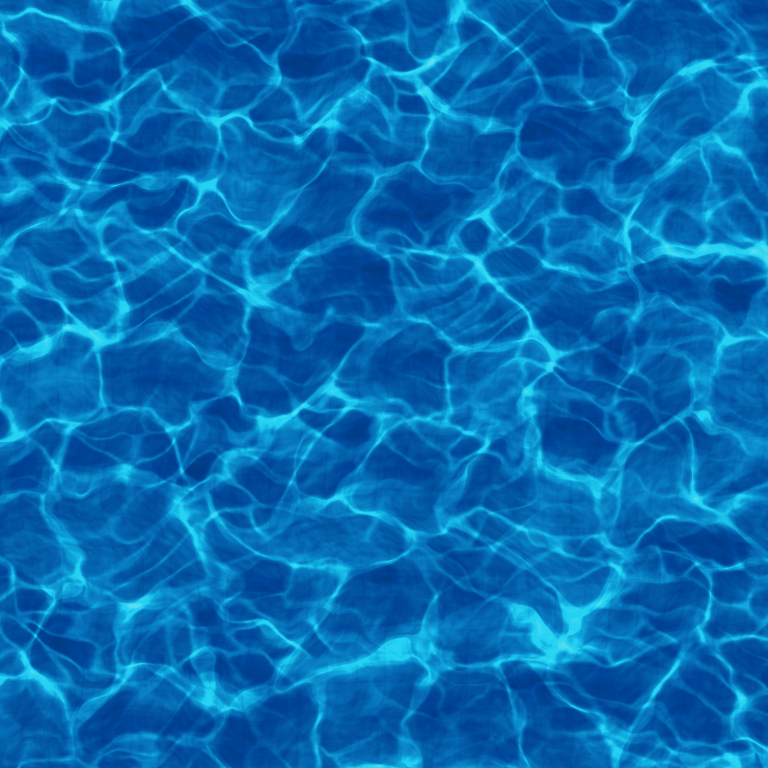
Give the GLSL for this texture, as a WebGL 2 fragment shader.

```glsl
#version 300 es
precision highp float;
// Sunlit pool water: bright caustic filaments over a deep blue tiled floor.
// Cellular webs, each drawn under two slightly different warps, give twin
// light lines with lit folds between them; layered sines shade the water.

#define WEB_SCALE vec2(7.4, 9.2)
#define CHOP_SCALE vec2(13.0, 24.0)
#define LINE_WIDTH 0.029
#define CHOP_WIDTH 0.062
#define FOLD_SHIFT 0.017
#define JITTER 0.92
#define DEPTH_LEVEL 0.70
#define DEPTH_CONTRAST 1.15
#define LINE_GAIN 1.9
#define CHOP_GAIN 1.7
#define FOLD_GAIN 1.8
#define TILES 28.0

uniform vec2 u_resolution;
out vec4 fragColor;

const vec3 WATER[6] = vec3[6](
  vec3(0.00, 0.27, 0.60), vec3(0.01, 0.34, 0.63), vec3(0.02, 0.43, 0.72),
  vec3(0.04, 0.53, 0.78), vec3(0.06, 0.66, 0.87), vec3(0.14, 0.82, 0.95));

vec2 hash2(vec2 c) {
  vec3 q = fract(c.xyx * vec3(0.1031, 0.1030, 0.0973));
  q += dot(q, q.yzx + 33.33);
  return fract((q.xx + q.yz) * q.zy);
}

// Layered bent sines, roughly -1 to 1
float ripple(vec2 p) {
  float sum = 0.0, amp = 0.5;
  for (int i = 0; i < 4; i++) {
    p = mat2(0.8, 0.6, -0.6, 0.8) * p * 1.7 + 1.3;
    sum += amp * sin(p.x + 1.5 * sin(p.y));
    amp *= 0.7;
  }
  return sum;
}

// Bends the plane the way a wavy surface refracts it
vec2 refractPlane(vec2 p, float phase) {
  float freq = 19.0, amp = 0.026;
  for (int i = 0; i < 5; i++) {
    p += amp * sin(freq * p.yx * vec2(1.0, 0.8) + vec2(phase, phase + 2.1));
    freq *= 1.9;
    amp *= 0.42;
    phase = phase * 1.7 + 1.0;
  }
  return p;
}

vec2 toSite(vec2 cell, vec2 p) {
  return cell + 0.5 + JITTER * (hash2(cell) - 0.5) - p;
}

// Cellular web with rounded corners: x = distance to edge, y = cell tint
vec2 web(vec2 p, float rounding) {
  vec2 base = floor(p), owner = base, nearest = vec2(9.0);
  for (int k = 0; k < 9; k++) {
    vec2 cell = base + vec2(k % 3 - 1, k / 3 - 1);
    vec2 r = toSite(cell, p);
    if (dot(r, r) < dot(nearest, nearest)) { nearest = r; owner = cell; }
  }
  float sum = 1e-6;
  for (int k = 0; k < 9; k++) {
    vec2 cell = base + vec2(k % 3 - 1, k / 3 - 1);
    if (cell == owner) continue;
    vec2 r = toSite(cell, p);
    sum += exp(-dot(0.5 * (r + nearest), normalize(r - nearest)) / rounding);
  }
  return vec2(max(-rounding * log(sum), 0.0), hash2(owner + 71.0).x);
}

float filament(float d, float width) {
  return exp(-d * d / (width * width));
}

// Lit where twin webs disagree about the cell, fading in from their edges
float foldLight(vec2 a, vec2 b, float soft) {
  return step(1e-4, abs(a.y - b.y)) * smoothstep(0.0, soft, min(a.x, b.x));
}

void main() {
  vec2 p = gl_FragCoord.xy / u_resolution.y;
  vec2 bent = refractPlane(p, 0.7);
  vec2 shift = FOLD_SHIFT * vec2(ripple(p * 9.0 + 3.0), ripple(p * 9.0 + 17.0));
  vec2 twin = bent + shift * 1.6 + 0.003 * sin(p.yx * 70.0);
  vec2 choppy = refractPlane(p + 0.6 * shift, 3.9);

  // Twin broad webs and twin finer, flatter ones
  vec2 webA = web(bent * WEB_SCALE + 20.0, 0.045);
  vec2 webB = web(twin * WEB_SCALE + 20.0, 0.045);
  vec2 chopA = web(choppy * CHOP_SCALE + 50.0, 0.06);
  vec2 chopB = web((choppy + 0.9 * shift.yx) * CHOP_SCALE + 50.0, 0.06);

  // Depth shading and facets
  float level = DEPTH_LEVEL + DEPTH_CONTRAST * ripple(p * vec2(9.0, 15.0) + 5.0);
  level += 0.5 * exp(-webA.x / 0.10);
  level += 0.9 * (webA.y - 0.5) * smoothstep(0.0, 0.06, webA.x);
  level += 1.2 * (chopA.y - 0.5) * smoothstep(0.0, 0.10, chopA.x);

  // Fine streaks and floor tiles
  level += 0.40 * ripple(bent * vec2(50.0, 110.0));
  level += 0.28 * ripple(bent * vec2(120.0, 32.0) + 9.0);
  vec2 tile = abs(fract((p + 0.3 * (bent - p)) * TILES) - 0.5);
  level -= 0.25 * smoothstep(0.42, 0.5, max(tile.x, tile.y));

  // Light lines of uneven strength
  float strength = 0.75 + 0.5 * ripple(p * 14.0 + 31.0);
  level += LINE_GAIN * (filament(webA.x, LINE_WIDTH) * strength
                      + filament(webB.x, LINE_WIDTH) * (1.5 - strength));
  float chopMask = mix(0.3, 1.0, smoothstep(-0.5, 0.5, ripple(p * vec2(5.0, 11.0) + 42.0)));
  level += CHOP_GAIN * chopMask * (filament(chopA.x, CHOP_WIDTH) * (1.4 - strength)
                                 + filament(chopB.x, CHOP_WIDTH) * strength);

  // Folds between twin lines
  level += FOLD_GAIN * foldLight(webA, webB, 0.04) * (0.8 + 0.9 * ripple(p * 12.0 + 61.0));
  level += 0.9 * chopMask * foldLight(chopA, chopB, 0.08);

  // Water colours, deepest shade and pale glints
  float t = clamp(level, 0.0, 4.999);
  int i = int(t);
  vec3 color = mix(WATER[i], WATER[i + 1], fract(t));
  color *= 1.0 + 0.12 * clamp(level, -1.2, 0.0);
  color = mix(color, vec3(0.50, 0.90, 0.94), 0.6 * smoothstep(5.3, 7.5, level));
  fragColor = vec4(color, 1.0);
}
```
